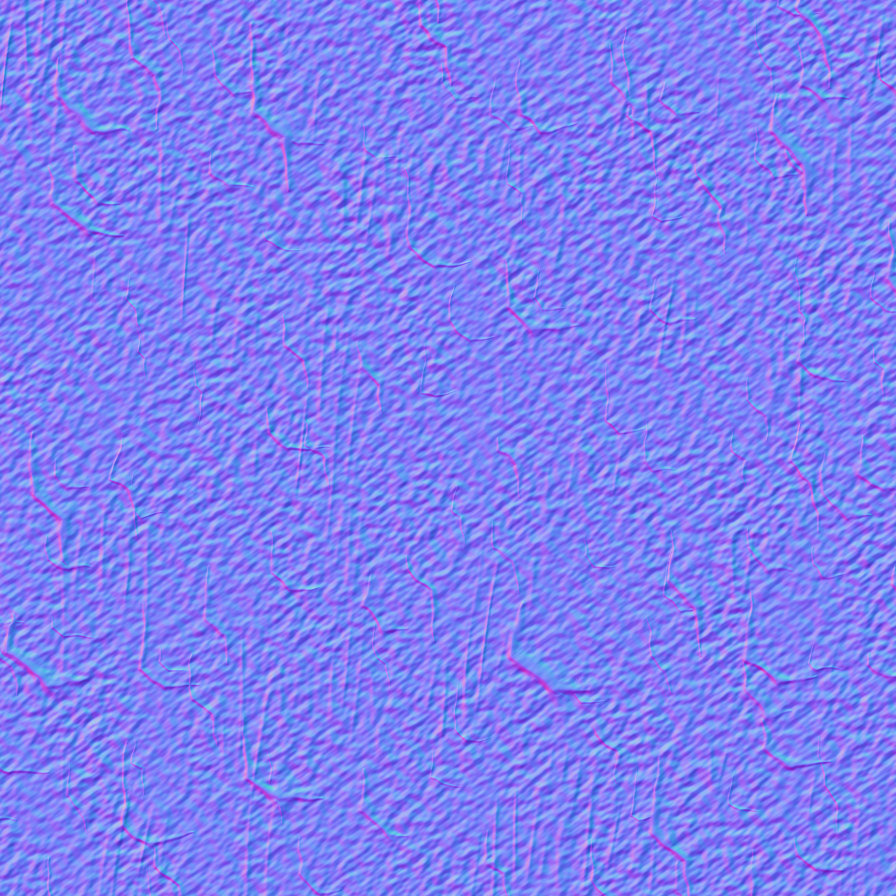
Write a Shadertoy shader that draws this texture map.

```glsl
// Tangent-space normal map of rough, bark-like plaster. A height field sums slanted
// gradient-noise grain, thin upright scratches and stepped cracks running down to the
// right; its slopes are then encoded as colour, with green pointing down.

const float SLOPE_STEP    = 0.0008;   // sampling distance for slopes
const float GRAIN_ANGLE   = 0.62;     // direction of the grain streaks, radians
const float GRAIN_STRETCH = 1.6;
const float GRAIN_COARSE  = 85.0;     // grain cells per canvas
const float GRAIN_FINE    = 165.0;
const float GRAIN_SLOPE   = 0.27;
const vec2  SCRATCH_FREQ  = vec2(40.0, 5.0);
const float SCRATCH_TILT  = 0.10;
const float SCRATCH_DEPTH = 0.0014;
const vec2  CRACK_CELL    = vec2(0.14, 0.19);
const float CRACK_DEPTH   = 0.70;     // depth relative to width
const float CRACK_WIDTH   = 0.0065;
const float CRACK_SHARE   = 0.75;     // share of cells holding a crack
const float BLUE_LEVEL    = 0.975;
const float BLUE_LEAN     = 0.13;     // blue gained on slopes facing lower right

vec2 hash2(vec2 c) {
    vec3 q = fract(c.xyx * vec3(0.1031, 0.1030, 0.0973));
    q += dot(q, q.yzx + 33.33);
    return fract((q.xx + q.yz) * q.zy);
}

float cornerRamp(vec2 cell, vec2 offset) {
    float a = 6.2832 * hash2(cell).x;
    return dot(vec2(cos(a), sin(a)), offset);
}

float gradientNoise(vec2 p) {
    vec2 i = floor(p), f = fract(p);
    vec2 u = f * f * f * (f * (f * 6.0 - 15.0) + 10.0);
    vec2 x = vec2(1.0, 0.0), y = vec2(0.0, 1.0);
    return mix(mix(cornerRamp(i, f), cornerRamp(i + x, f - x), u.x),
               mix(cornerRamp(i + y, f - y), cornerRamp(i + 1.0, f - 1.0), u.x), u.y);
}

// Tapered groove from a to b: steep left wall, broad right wall.
float groove(vec2 p, vec2 a, vec2 b, float widthA, float widthB) {
    vec2 ab = b - a;
    float t = clamp(dot(p - a, ab) / dot(ab, ab), 0.0, 1.0);
    vec2 away = p - a - ab * t;
    float d = length(away);
    float width = mix(widthA, widthB, t);
    float side = dot(away, vec2(0.85, 0.53)) / max(d, 1e-5);
    float reach = width * mix(0.75, 1.5, smoothstep(-1.0, 1.0, side));
    return width * exp(-d * d / (reach * reach));
}

// Each cell may start one crack: upright run, diagonal step, then hook or drop.
float cracks(vec2 p, float seed) {
    vec2 home = floor(p / CRACK_CELL);
    float deepest = 0.0;
    for (int j = 0; j <= 1; j++)
    for (int i = -1; i <= 0; i++) {
        vec2 cell = home + vec2(i, j);
        vec2 place = hash2(cell + seed);
        vec2 size  = hash2(cell + seed + 17.3);
        vec2 kind  = hash2(cell + seed + 41.7);
        if (kind.x > CRACK_SHARE) continue;
        float w = CRACK_WIDTH * mix(0.45, 1.15, size.y * size.y);
        vec2 top  = (cell + 0.15 + 0.7 * place) * CRACK_CELL;
        vec2 bend = top + vec2(0.012 * (place.y - 0.5), -mix(0.015, 0.10, size.x));
        vec2 foot = bend + mix(0.015, 0.042, size.y) * vec2(1.0, -mix(0.6, 1.2, place.x));
        vec2 tail = foot + (kind.y < 0.5 ? vec2(0.045, 0.010 * (size.x - 0.3))
                                         : vec2(0.004, -0.055));
        deepest = max(deepest, groove(p, top, bend, 0.25 * w, 0.8 * w));
        deepest = max(deepest, groove(p, bend, foot, 0.8 * w, w));
        deepest = max(deepest, groove(p, foot, tail, w, 0.25 * w));
    }
    return deepest;
}

float grain(vec2 p) {
    float c = cos(GRAIN_ANGLE), s = sin(GRAIN_ANGLE);
    vec2 q = vec2(dot(p, vec2(c, s)) / GRAIN_STRETCH, dot(p, vec2(-s, c)));
    float patches = 1.0 + 0.6 * gradientNoise(p * vec2(14.0, 8.0) + 3.0);
    return GRAIN_SLOPE * patches * (gradientNoise(q * GRAIN_COARSE + 50.0) / GRAIN_COARSE
                                  + gradientNoise(q * GRAIN_FINE + 90.0) / GRAIN_FINE);
}

float scratches(vec2 p) {
    vec2 q = vec2(p.x - SCRATCH_TILT * p.y, p.y);
    float line = gradientNoise(q * SCRATCH_FREQ + 20.0) / 0.11;
    float shown = smoothstep(0.0, 0.35, gradientNoise(p * vec2(12.0, 7.0) + 70.0));
    return SCRATCH_DEPTH * shown * exp(-line * line);
}

float height(vec2 p) {
    // Wobble the cracks so that their runs are not straight.
    vec2 bent = p + 0.010 * vec2(gradientNoise(p * 16.0 + 5.0), gradientNoise(p * 16.0 + 33.0))
                  + 0.004 * gradientNoise(p * 48.0 + 11.0);
    float crack = max(cracks(bent + 2.0, 3.0), cracks(bent * 1.7 + 4.0, 60.0) / 2.0);
    float smoothing = 1.0 - 0.75 * smoothstep(0.001, 0.005, crack);
    return smoothing * (grain(p) - scratches(p)) - CRACK_DEPTH * crack;
}

void mainImage(out vec4 fragColor, in vec2 fragCoord) {
    vec2 p = fragCoord / iResolution.y;
    vec2 e = vec2(SLOPE_STEP, 0.0);
    vec2 slope = vec2(height(p + e.xy) - height(p - e.xy),
                      height(p + e.yx) - height(p - e.yx)) / (2.0 * SLOPE_STEP);
    vec3 normal = normalize(vec3(-slope.x, slope.y, 1.0));
    vec3 color = 0.5 + 0.5 * normal;
    color.b = BLUE_LEVEL * color.b + BLUE_LEAN * (color.r + color.g - 1.0);
    fragColor = vec4(clamp(color, 0.0, 1.0), 1.0);
}
```
